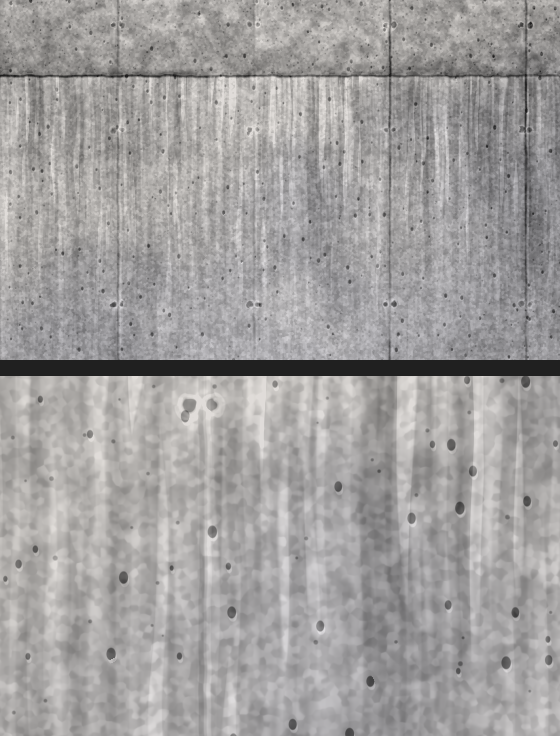
Top, the full canvas; bottom, a detail of the centre.
A Shadertoy shader for this texture:

```glsl
// Cast concrete wall: five bays split by vertical joints and one horizontal pour line.
// Smooth cellular noise, stretched tall, makes the rain streaks; its nearest points
// make the air pits. Joints and paired tie holes are distance masks placed by rounding.

vec3 hash3(vec2 p) {
    vec3 q = fract(p.xyx * vec3(0.1031, 0.1030, 0.0973));
    q += dot(q, q.yxz + 33.33);
    return fract((q.xxy + q.yzz) * q.zyx);
}

// x: distance to nearest point, y: its random id, z: smooth blend of the ids
vec3 cells(vec2 p) {
    vec2 base = floor(p);
    float nearest = 9.0, id = 0.0, sum = 0.0, weight = 0.0;
    for (int j = -1; j <= 1; j++)
    for (int i = -1; i <= 1; i++) {
        vec2 cell = base + vec2(i, j);
        vec3 h = hash3(cell);
        vec2 d = cell + h.xy - p;
        float d2 = dot(d, d), w = exp(-6.0 * d2);
        if (d2 < nearest) { nearest = d2; id = h.z; }
        sum += w * h.z;
        weight += w;
    }
    return vec3(sqrt(nearest), id, sum / weight);
}

// Centred smooth noise, about -0.5 to 0.5
float blotch(vec2 p) { return cells(p).z - 0.5; }

// Sparse round pits; density is the share of cells that hold one
float pits(vec2 p, vec2 scale, float density, float px) {
    vec3 c = cells(p * scale);
    float radius = 0.05 + 0.09 * fract(c.y * 37.0);
    float soft = px * scale.y;
    return step(1.0 - density, c.y) * (1.0 - smoothstep(radius - soft, radius + soft, c.x));
}

// Soft-edged band around zero
float line(float d, float halfWidth, float px) {
    return 1.0 - smoothstep(halfWidth - px, halfWidth + px, abs(d));
}

void mainImage(out vec4 fragColor, in vec2 fragCoord) {
    float px = 1.0 / iResolution.y;
    vec2 p = fragCoord * px;

    // Pour line height, with a slightly ragged edge
    float rise = p.y - 0.788 + 0.005 * blotch(p * vec2(40.0, 9.0));
    float upper = smoothstep(-px, px, rise), lower = 1.0 - upper;

    // Broad clouds and fine grain
    float clouds = blotch(p * 3.0 + 5.0) + 0.6 * blotch(p * 8.0 + 19.0);
    float tone = 0.633 + 0.12 * clouds;
    tone += 0.10 * blotch(p * 65.0) + 0.13 * blotch(p * 170.0);
    tone -= 0.055 * smoothstep(0.7, 1.5, p.x);

    // Rain streaks, strongest under the pour line
    vec2 s = p + vec2(0.0015 * sin(p.y * 23.0 + p.x * 9.0), 0.0);
    float wash = mix(0.3, 1.0, smoothstep(0.05, 0.7, p.y)) * lower;
    tone += wash * (0.15 * blotch(s * vec2(150.0, 6.0))
                  + 0.17 * blotch(s * vec2(55.0, 2.5) + 7.0)
                  + 0.16 * blotch(s * vec2(15.0, 0.9) + 3.0));
    float drips = smoothstep(0.18, 0.36, blotch(s * vec2(85.0, 5.0) + 41.0));
    tone += 0.13 * wash * drips;

    // Faint level bands in the lower lift
    tone -= 0.035 * lower * exp(-pow((p.y - 0.575) / 0.022, 2.0));
    tone -= 0.025 * lower * exp(-pow((p.y - 0.30) / 0.05, 2.0));

    // Mottled upper lift, dirty towards its foot
    float mottle = blotch(p * vec2(24.0, 30.0)) + 0.7 * blotch(p * 52.0);
    tone += upper * (0.15 * mottle + 0.02 - 0.15 * exp(-max(rise, 0.0) / 0.04));

    // Air pits with a lit lower rim
    vec2 rim = vec2(-0.001, 0.003);
    vec2 coarse = vec2(30.0, 22.0);
    float pit = pits(p, coarse, 0.28, px);
    tone += 0.10 * pits(p + rim, coarse, 0.28, px) * (1.0 - pit);
    tone -= 0.27 * pit;
    tone -= 0.20 * pits(p + 3.0, vec2(62.0), mix(0.05, 0.32, upper), px);

    // Vertical joints, each with its own depth and broken wear
    float joint = clamp(round((p.x - 0.327) / 0.378), 0.0, 3.0);
    float dx = p.x - 0.327 - 0.378 * joint;
    float wobble = 0.003 * blotch(vec2(joint * 7.0, p.y * 35.0));
    float depth = vec4(0.55, 0.28, 0.95, 0.8)[int(joint)];
    float wear = clamp(0.75 + 1.3 * blotch(vec2(joint * 9.0 + 2.0, p.y * 13.0)), 0.2, 1.0);
    tone -= depth * wear * 0.28 * line(dx + wobble, 0.0024, px);
    tone -= depth * 0.08 * exp(-abs(dx) / 0.012);
    tone += 0.07 * wear * line(dx - 0.007 + wobble, 0.002, px);

    // Three rows of paired tie holes, with a pale patch and a lime drip
    for (int row = 0; row < 3; row++) {
        float y = vec3(0.155, 0.639, 0.931)[row];
        vec3 h = hash3(vec2(joint + 4.0, float(row) + 11.0));
        vec2 q = vec2(dx, p.y - y);
        tone += 0.09 * exp(-dot(q, q) / 0.0004);
        for (float side = -1.0; side < 2.0; side += 2.0) {
            vec2 hole = q - vec2(0.011 * side, 0.003 * (h.y - 0.5) * side);
            float r = length(hole) + 0.006 * blotch(p * 110.0);
            float size = 0.0045 + 0.0035 * fract(h.x + 0.3 * side);
            tone -= (0.16 + 0.2 * h.z) * (1.0 - smoothstep(size - px, size + px, r));
            tone += 0.08 * line(r - size - 0.003, 0.0015, px);
        }
        float run = smoothstep(-0.065, -0.04, q.y) * smoothstep(-0.008, -0.018, q.y);
        tone += 0.2 * h.x * run * line(dx + 0.01, 0.003, px * 1.5);
    }

    // Pour line: dark groove, chipped shelf above, pale scraped lip below
    float chips = smoothstep(0.0, 0.3, blotch(p * vec2(60.0, 90.0)));
    tone -= 0.13 * chips * exp(-abs(rise - 0.008) / 0.006);
    tone += 0.12 * lower * smoothstep(-0.2, 0.3, blotch(p * vec2(18.0, 30.0)))
          * exp(min(rise, 0.0) / 0.02);
    tone -= mix(0.33, 0.2, p.x / 1.55) * line(rise, 0.0032, px);

    // Warm stain high on the left, cool grey near the ground
    vec3 warm = vec3(1.015, 0.995, 0.965), cool = vec3(0.995, 0.99, 1.012);
    float warmth = smoothstep(0.1, 0.9, p.y - 0.35 * p.x + 0.35 + 0.4 * clouds);
    fragColor = vec4(clamp(tone, 0.12, 0.87) * mix(cool, warm, 0.75 * warmth), 1.0);
}
```
